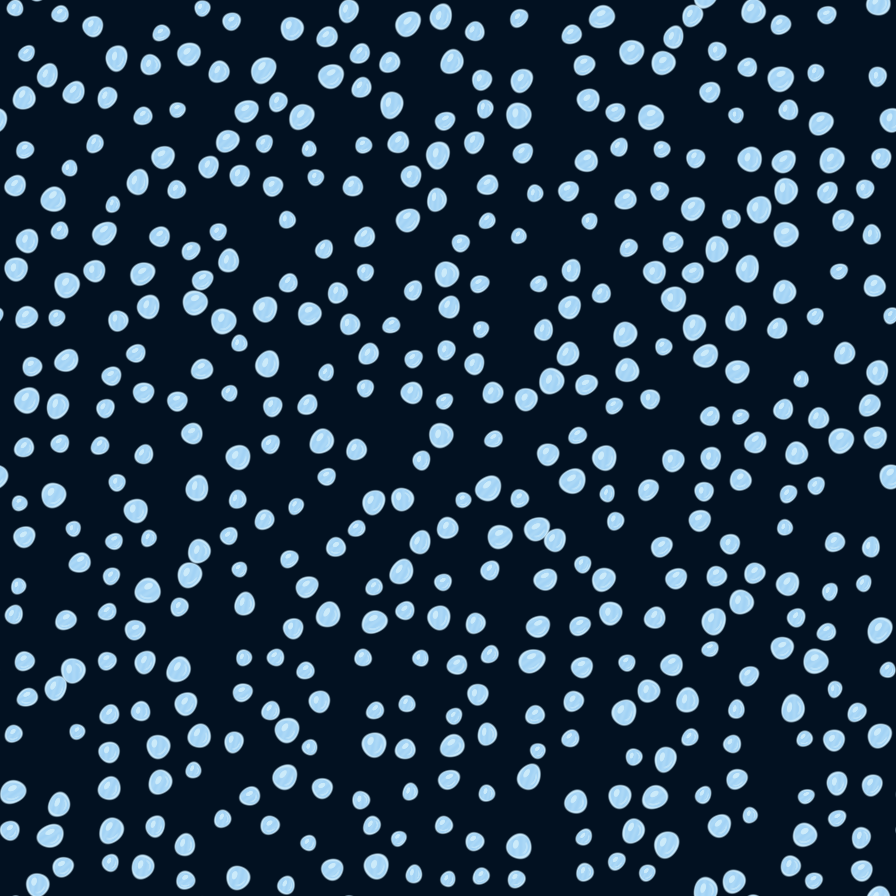
A Shadertoy shader for this pattern:

```glsl
const float CELLS = 21.0;          // whole number of cells, so the pattern tiles
const float JITTER = 0.42;         // random shift of a bubble in its cell
const float SPACING = 0.82;        // closer neighbours push each other apart
const float MAX_PUSH = 0.36;
const float MIN_RADIUS = 0.178;    // radii in cells
const float MAX_RADIUS = 0.302;
const float MIN_TILT = 0.15;       // lean of the long axis to the right
const float MAX_TILT = 1.15;
const float MAX_STRETCH = 0.11;
const float WOBBLE = 0.035;
const float EDGE_SOFTNESS = 0.0013; // in canvas units

const vec3 NIGHT = vec3(0.008, 0.068, 0.128);
const vec3 BODY = vec3(0.635, 0.825, 0.960);
const vec3 PALE = vec3(0.800, 0.920, 0.982);

vec3 hash3(vec2 cell, float seed) {
    vec3 p = fract(vec3(mod(cell, CELLS), seed) * vec3(0.1031, 0.1030, 0.0973));
    p += dot(p, p.yxz + 33.33);
    return fract((p.xxy + p.yxx) * p.zyx);
}

vec2 jitteredCentre(vec2 cell) {
    return cell + 0.5 + JITTER * (2.0 * hash3(cell, 3.7).xy - 1.0);
}

// Jittered centre after one step of repulsion from its neighbours
vec2 bubbleCentre(vec2 cell) {
    vec2 centre = jitteredCentre(cell);
    vec2 push = vec2(0.0);
    for (int y = -1; y <= 1; y++) {
        for (int x = -1; x <= 1; x++) {
            if (x == 0 && y == 0) continue;
            vec2 away = centre - jitteredCentre(cell + vec2(x, y));
            float gap = max(length(away), 0.001);
            push += away / gap * 0.5 * max(SPACING - gap, 0.0);
        }
    }
    return centre + push * min(1.0, MAX_PUSH / max(length(push), 0.001));
}

// Soft ellipse: 1 inside, 0 outside
float blob(vec2 p, vec2 centre, vec2 size) {
    return 1.0 - smoothstep(0.75, 1.15, length((p - centre) / size));
}

// Painted shading in the unit disc; x runs across the tilt, y along it
vec3 bubbleColour(vec2 p, vec3 rnd) {
    float dist = length(p);
    float angle = atan(p.y, p.x);
    float rimWidth = 0.14 + 0.06 * sin(2.0 * angle + 6.28 * rnd.x);
    float rim = smoothstep(1.0 - rimWidth - 0.10, 1.0 - rimWidth + 0.06, dist);
    vec2 glintCentre = vec2(-0.30, 0.12) + 0.16 * (rnd.xy - 0.5);
    float glint = blob(p, glintCentre, vec2(0.24, 0.38));
    float crescent = (1.0 - smoothstep(0.04, 0.13, abs(dist - 0.62)))
                   * smoothstep(0.45, 0.95, cos(angle + 1.4 * (rnd.z - 0.5)));
    float brush = 0.5 + 0.5 * sin(11.0 * p.x + 2.0 * p.y + 6.28 * rnd.y);
    float light = max(max(0.85 * rim, glint), 0.65 * crescent);
    return mix(BODY, PALE, max(light, 0.22 * brush));
}

void mainImage(out vec4 fragColor, in vec2 fragCoord) {
    vec2 pos = fragCoord / iResolution.xy * CELLS;
    vec2 home = floor(pos);
    float soft = max(EDGE_SOFTNESS, 0.6 / iResolution.y) * CELLS;
    vec3 colour = NIGHT;

    for (int y = -1; y <= 1; y++) {
        for (int x = -1; x <= 1; x++) {
            vec2 cell = home + vec2(x, y);
            vec2 offset = pos - bubbleCentre(cell);
            vec3 shape = hash3(cell, 11.3);
            vec3 rnd = hash3(cell, 23.9);

            // Tilted, slightly stretched local frame
            float radius = mix(MIN_RADIUS, MAX_RADIUS, shape.x);
            float tilt = mix(MIN_TILT, MAX_TILT, shape.y);
            float stretch = 1.0 + MAX_STRETCH * shape.z;
            vec2 along = vec2(sin(tilt), cos(tilt));
            vec2 across = vec2(along.y, -along.x);
            vec2 p = vec2(dot(offset, across) * stretch, dot(offset, along) / stretch) / radius;

            // Hand-drawn outline
            float angle = atan(p.y, p.x + 1e-6);
            p /= 1.0 + WOBBLE * sin(3.0 * angle + 6.28 * rnd.z);
            float edge = (length(p) - 1.0) * radius;
            float cover = 1.0 - smoothstep(-soft, soft, edge);
            if (cover > 0.0) colour = mix(colour, bubbleColour(p, rnd), cover);
        }
    }
    fragColor = vec4(colour, 1.0);
}
```
